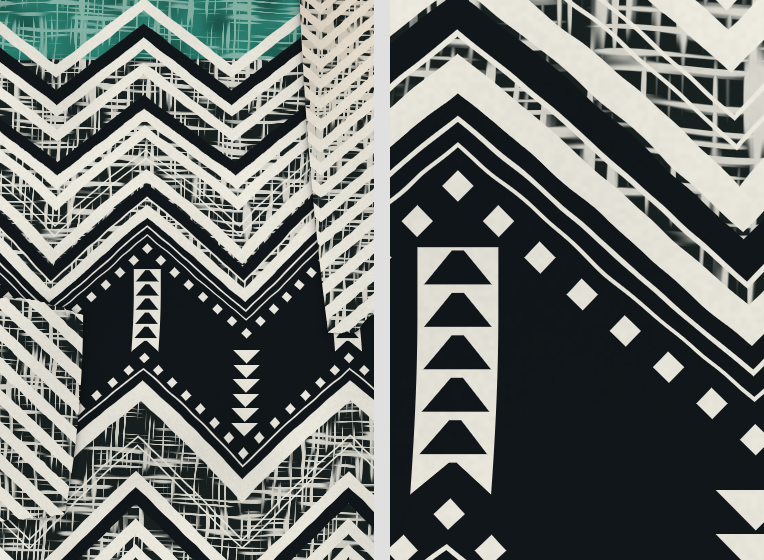
Left: the whole. Right: its middle third, enlarged.
Give the GLSL for this pattern, as a Shadertoy shader.

```glsl
// Patchwork cloth: cream and black chevrons over cross-hatched ground, with a
// black belt of diamonds and triangle columns, and two overlapping striped flaps.
// Chevrons are bands of one folded height coordinate; hatching is stretched noise.

const float TALL = 768.0;            // design units over the canvas height
const vec3 CREAM = vec3(0.90, 0.89, 0.85);
const vec3 INK = vec3(0.065, 0.085, 0.10);
const vec3 GROUND = vec3(0.09, 0.125, 0.12);
const vec3 TEAL = vec3(0.13, 0.41, 0.36);
const float TEAL_END = 80.0;
const float DIAMONDS = 7.0;          // diamond steps from peak to trough
const float DIAMOND_SIZE = 7.2;
const float ROW = 19.4;              // height of one triangle row
// Bands as (centre, half width), measured downward at a peak
const vec2 BLACK_BANDS[5] = vec2[](vec2(42, 10), vec2(139, 9), vec2(261, 9),
    vec2(411, 113), vec2(679, 12));
const vec2 CREAM_BANDS[19] = vec2[](vec2(6, 9), vec2(60, 8), vec2(94, 8.5),
    vec2(157, 8.5), vec2(181, 8.5), vec2(240, 9), vec2(289, 9), vec2(536, 14),
    vec2(657, 11), vec2(722, 11), vec2(755, 9), vec2(206, 1.2), vec2(217, 1.2),
    vec2(271, 1.6), vec2(310, 1.5), vec2(322, 1.2), vec2(506, 1.5),
    vec2(598, 1.5), vec2(610, 1.5));

float hash(vec2 p) {
    vec3 q = fract(p.xyx * 0.1031);
    q += dot(q, q.yzx + 33.33);
    return fract((q.x + q.y) * q.z);
}

float noise(vec2 p) {
    vec2 i = floor(p), f = fract(p);
    f = f * f * (3.0 - 2.0 * f);
    return mix(mix(hash(i), hash(i + vec2(1, 0)), f.x),
               mix(hash(i + vec2(0, 1)), hash(i + vec2(1, 1)), f.x), f.y);
}

// Coverage of a shape with signed distance d
float fill(float d) {
    return clamp(0.5 - d * iResolution.y / TALL, 0.0, 1.0);
}

// Woven scratches in both directions; a higher threshold leaves fewer
float scratches(vec2 p, float threshold) {
    vec2 w = p + 5.0 * noise(p * 0.018) + vec2(0.04, -0.04) * p.yx;
    float across = noise(vec2(w.x * 0.024, w.y * 0.36));
    float down = noise(vec2(w.x * 0.36, w.y * 0.024) + 71.0);
    float t = threshold + 0.22 * (noise(p * 0.035 + 9.0) - 0.5);
    return smoothstep(t - 0.14, t + 0.12, max(across, down));
}

// Upright column: cream strip cut by black triangles, notched at its foot
float uprightColumn(float x, float y) {
    float row = floor(y / ROW), t = y - row * ROW;
    float halfWidth = row < 5.0 ? 1.5 + 0.82 * t : 1.15 * t;
    float cut = max((x - halfWidth) * 0.77, max(1.5 - t, t - 17.0));
    float strip = max(x - 18.5, abs(y - 56.5) - 56.5);
    return max(strip, -cut);
}

// Hanging column: six cream triangles pointing down
float hangingColumn(float x, float y) {
    float t = mod(y, 20.0);
    float tri = max((x - 18.5 + t) * 0.7, t - 18.5);
    return max(tri, abs(y - 59.5) - 59.5);
}

vec3 chevronCloth(vec2 p) {
    // Chevron size and position drift down the cloth
    float halfPeriod = 120.0 + 26.0 * smoothstep(150.0, 640.0, p.y);
    float rise = 92.0 + 24.0 * smoothstep(220.0, 400.0, p.y)
               + 26.0 * smoothstep(480.0, 740.0, p.y);
    float peakX = 197.0 + 5.0 * smoothstep(100.0, 300.0, p.y)
                - 16.0 * smoothstep(400.0, 680.0, p.y);
    float phase = (p.x - peakX) / halfPeriod;
    float fold = abs(phase - 2.0 * round(phase * 0.5));
    float s = p.y - rise * fold + 2.0 * (noise(p * 0.06) - 0.5);

    float teal = fill(p.y - TEAL_END - 3.0 * noise(p * 0.1));
    float threshold = mix(0.66, 0.72, smoothstep(100.0, 600.0, p.y)) + 0.06 * teal;
    vec3 ground = mix(GROUND, TEAL * (0.75 + 0.5 * noise(p * 0.03)), teal);
    vec3 thread = mix(CREAM, vec3(0.55, 0.72, 0.67), teal);
    vec3 col = mix(ground, thread, 0.9 * scratches(p, threshold));
    for (int i = 0; i < 5; i++)
        col = mix(col, INK, fill(0.75 * (abs(s - BLACK_BANDS[i].x) - BLACK_BANDS[i].y)));
    for (int i = 0; i < 19; i++)
        col = mix(col, CREAM, fill(0.75 * (abs(s - CREAM_BANDS[i].x) - CREAM_BANDS[i].y)));

    // Diamonds follow both borders of the black belt
    float stepAt = round(fold * DIAMONDS) / DIAMONDS;
    float dx = abs(fold - stepAt) * halfPeriod;
    float dy = p.y - rise * stepAt;
    float motif = (dx + min(abs(dy - 341.0), abs(dy - 491.0)) - DIAMOND_SIZE) * 0.7;
    motif = min(motif, uprightColumn(fold * halfPeriod, p.y - 369.0));
    motif = min(motif, hangingColumn((1.0 - fold) * halfPeriod, p.y - 480.0));
    return mix(col, CREAM, fill(motif));
}

// Flap stripes: one unit of phase per stripe, width in design units
vec3 stripes(vec2 p, float phase, float width, float duty, float threshold) {
    float d = (abs(fract(phase) - 0.5) - 0.5 * duty) * width * 0.75;
    vec3 hatch = mix(GROUND, CREAM, 0.9 * scratches(p + 300.0, threshold));
    return mix(hatch, CREAM, fill(d + 1.6 * (noise(p * 0.15) - 0.5)));
}

void mainImage(out vec4 fragColor, in vec2 fragCoord) {
    vec2 p = vec2(fragCoord.x, iResolution.y - fragCoord.y) * TALL / iResolution.y;
    vec3 col = chevronCloth(p);
    float fray = 3.0 * (noise(p * 0.25) - 0.5);

    // Right flap: stripes widen downward and fold near its left edge
    float rightEdge = 411.0 + 0.04 * p.y + 0.0001 * p.y * p.y;
    float right = max(rightEdge - p.x,
        p.y - 456.0 + 24.0 * smoothstep(485.0, 512.0, p.x) + fray);
    float f = p.y + 0.85 * abs(p.x - 440.0);
    vec3 rightCloth = stripes(p, f / (24.0 + 0.014 * f), 24.0 + 0.03 * f, 0.56,
        mix(0.52, 0.68, smoothstep(0.0, 350.0, p.y)));
    rightCloth *= mix(vec3(0.97, 0.94, 0.91), vec3(1.0), smoothstep(0.0, 300.0, p.y));

    // Left flap: stripes fall to the right
    float drop = p.y - 430.0;
    float left = max(p.x - 114.0 + 0.00033 * drop * drop,
        max(408.0 + 0.0019 * p.x * p.x - p.y, p.y - 715.0 + 0.1 * p.x) + fray);
    vec3 leftCloth = stripes(p, (p.y - 0.95 * p.x + 6.0) / 44.0, 44.0, 0.5, 0.72);

    // Lay the flaps with a soft shadow around them
    col *= 1.0 - 0.3 * exp(-max(min(left, right), 0.0) / 4.0);
    col = mix(col, rightCloth, fill(right));
    col = mix(col, leftCloth, fill(left));

    // Gentle folds and weave grain
    col *= 0.95 + 0.08 * noise(p * vec2(0.012, 0.008)) + 0.03 * (noise(p * 0.4) - 0.5);
    fragColor = vec4(col, 1.0);
}
```
